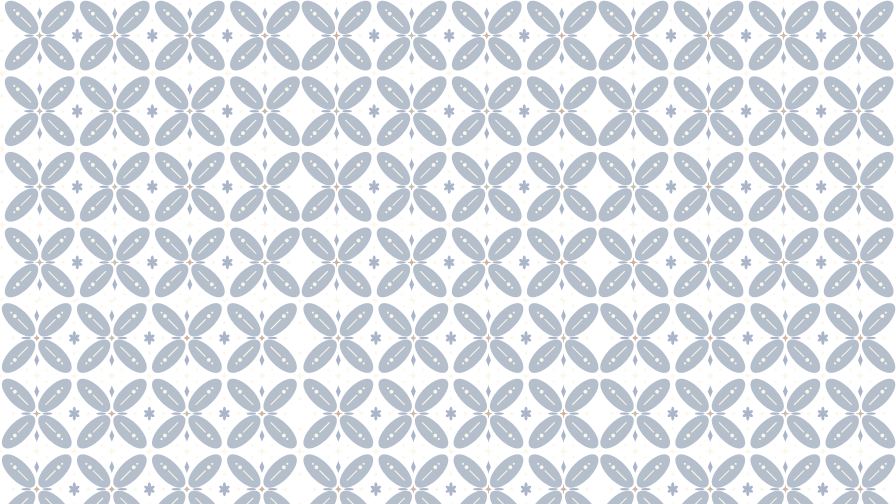
A Shadertoy shader for this pattern:

```glsl
// Slate four-petal rosettes, twelve across and nearly seven down, on white.
// Motifs sit in blocks of four columns with narrow seams; each one is drawn
// from distance functions in cell units, folded into a single quadrant.

#define CELL 0.15                       // row pitch in canvas heights
#define COLUMN_STEP 0.993               // column pitch in cells
#define BLOCK_STEP 3.927                // pitch of four-column blocks
#define FIRST_CENTER vec2(0.525, 0.471) // top left rosette
#define PETAL_SIZE vec2(0.284, 0.130)
#define PETAL_OFFSET 0.340
#define LINE_WIDTH 0.014
#define SLATE vec3(0.71, 0.75, 0.80)
#define ACCENT vec3(0.67, 0.71, 0.79)
#define CREAM vec3(0.98, 0.97, 0.92)
#define TAN vec3(0.80, 0.73, 0.66)

float hash(vec2 p) {
    vec3 q = fract(p.xyx * vec3(0.1031, 0.1030, 0.0973));
    q += dot(q, q.yzx + 33.33);
    return fract((q.x + q.y) * q.z);
}

float ellipse(vec2 p, vec2 r) {
    float k = length(p / r);
    return k * (k - 1.0) / max(length(p / (r * r)), 0.001);
}

float diamond(vec2 p, vec2 r) {
    return (abs(p.x) / r.x + abs(p.y) / r.y - 1.0) * r.x * r.y / length(r);
}

float sparkle(vec2 p, float r) {
    vec2 s = sqrt(abs(p));
    return 0.5 * ((s.x + s.y) * (s.x + s.y) - r);
}

float segment(vec2 p, float from, float to) {
    return length(vec2(p.x - clamp(p.x, from, to), p.y)) - 0.5 * LINE_WIDTH;
}

// Six slim lobes around a small heart, the vertical pair longest
float blossom(vec2 p) {
    float d = length(p) - 0.025;
    for (int i = 0; i < 3; i++) {
        float angle = 1.5708 + 1.0472 * float(i);
        vec2 axis = vec2(cos(angle), sin(angle));
        vec2 q = vec2(abs(dot(p, axis)), dot(p, vec2(-axis.y, axis.x)));
        float reach = i == 0 ? 0.045 : 0.038;
        d = min(d, ellipse(q - vec2(reach, 0.0), vec2(reach, 0.021)));
    }
    return d;
}

void paint(inout vec3 color, vec3 ink, float d, float pixel) {
    color = mix(color, ink, clamp(0.5 - d / pixel, 0.0, 1.0));
}

void mainImage(out vec4 fragColor, in vec2 fragCoord) {
    float pixel = 1.0 / (iResolution.y * CELL);
    vec2 p = vec2(fragCoord.x, iResolution.y - fragCoord.y) * pixel;

    // Find the row, block and column; the lower blocks are slightly displaced
    float row = floor(p.y - FIRST_CENTER.y + 0.5);
    bool lower = row > 3.5;
    float seam = FIRST_CENTER.x - 0.473 + (lower ? 0.023 : 0.0);
    float block = clamp(floor((p.x - seam) / BLOCK_STEP), 0.0, 2.0);
    float shift = lower ? (block < 0.5 ? -0.039 : 0.023) : 0.0;
    float x = p.x - FIRST_CENTER.x - shift - block * BLOCK_STEP;
    float column = clamp(floor(x / COLUMN_STEP + 0.5), 0.0, 3.0);

    // Fold the motif into one quadrant, with a second frame along the petal
    vec2 local = vec2(x - column * COLUMN_STEP, p.y - FIRST_CENTER.y - row);
    vec2 fold = abs(local);
    vec2 along = vec2(fold.x + fold.y, fold.x - fold.y) * 0.7071;
    vec3 color = vec3(1.0);

    // Pale sparkles between the rows and around the blossoms
    vec2 corner = fold - 0.5;
    float pale = min(sparkle(corner, 0.075), sparkle(fold - vec2(0.0, 0.5), 0.075));
    pale = min(pale, length(fold - vec2(0.31, 0.0)) - 0.022);
    pale = min(pale, length(fold - vec2(0.5, 0.2)) - 0.022);
    pale = min(pale, length(fold - vec2(0.13, 0.42)) - 0.016);
    paint(color, CREAM, pale, pixel);

    // Petals, each with a vein and two dots
    paint(color, SLATE, ellipse(along - vec2(PETAL_OFFSET, 0.0), PETAL_SIZE), pixel);
    float marks = segment(along, 0.17, 0.345);
    marks = min(marks, length(along - vec2(0.41, 0.0)) - 0.025);
    marks = min(marks, length(along - vec2(0.475, 0.0)) - 0.013);
    paint(color, CREAM, marks, pixel);

    // Diamonds above and below, slim darts to either side
    float accents = diamond(fold - vec2(0.0, 0.293), vec2(0.032, 0.078));
    accents = min(accents, ellipse(fold - vec2(0.14, 0.0), vec2(0.062, 0.015)));
    paint(color, ACCENT, accents, pixel);

    // Blossoms between neighbours, left out at block seams
    bool inside = local.x > 0.0 ? column < 2.5 : column > 0.5;
    if (inside) {
        vec2 q = vec2(fold.x - 0.5 * COLUMN_STEP, local.y);
        paint(color, ACCENT, blossom(q), pixel);
    }

    // Central star with a small tint change from motif to motif
    float tint = hash(vec2(column + 4.0 * block, row) + 7.0) - 0.5;
    vec3 star = TAN + tint * vec3(0.06, -0.08, -0.10);
    paint(color, star, sparkle(local, 0.065), pixel);

    fragColor = vec4(color, 1.0);
}
```
